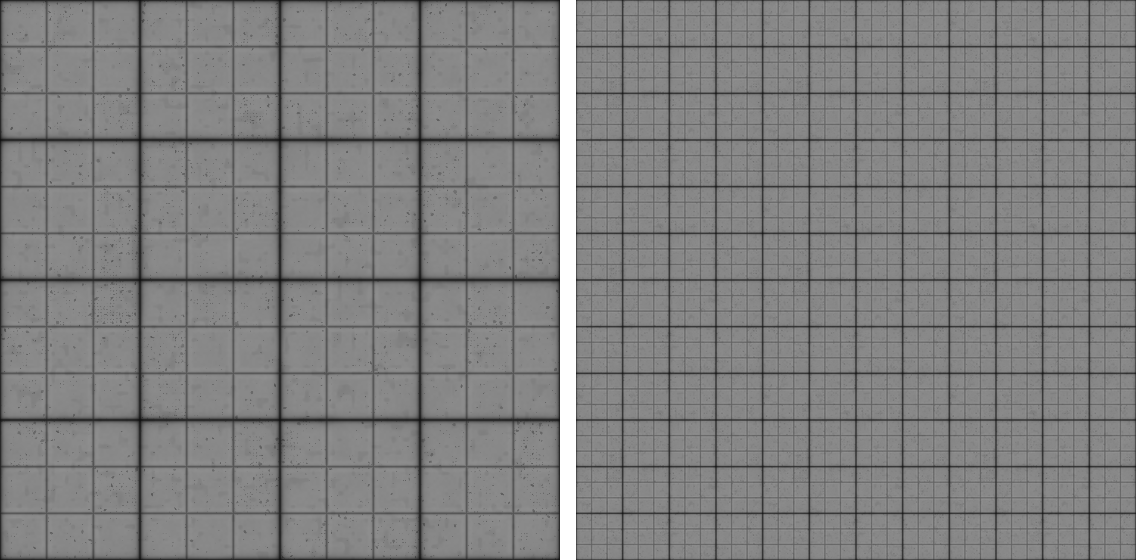
Left: one tile. Right: repeated 3 by 3.
A WebGL 1 fragment shader for this texture:

```glsl
precision highp float;
// Seamless grey concrete panels, each scored into small tiles, with dark seams and pitted wear.

uniform vec2 u_resolution;

#define PANELS 4.0
#define TILES 12.0
#define SEAM_REACH 0.0042
#define SEAM_DEPTH 0.69
#define JOINT_WIDTH 0.0021
#define JOINT_DEPTH 0.36
#define RIM_OFFSET 0.0075
#define RIM_LIGHT 0.025
#define PIT_DEPTH 0.33
#define MOTTLE 0.055
#define CONCRETE vec3(0.535)

// Sine-free hash: two random values per cell
vec2 hash2(vec2 p) {
  vec3 q = fract(vec3(p.xyx) * vec3(0.1031, 0.1030, 0.0973));
  q += dot(q, q.yzx + 33.33);
  return fract((q.xx + q.yz) * q.zy);
}

// Value noise that wraps after a whole number of cells
float wrapNoise(vec2 uv, float cells, float seed) {
  vec2 p = uv * cells;
  vec2 i = floor(p);
  vec2 f = fract(p);
  f = f * f * (3.0 - 2.0 * f);
  vec2 a = mod(i, cells) + seed;
  vec2 b = mod(i + 1.0, cells) + seed;
  float low = mix(hash2(a).x, hash2(vec2(b.x, a.y)).x, f.x);
  float high = mix(hash2(vec2(a.x, b.y)).x, hash2(b).x, f.x);
  return mix(low, high, f.y);
}

// Distance on each axis to the nearest line of a grid, in canvas units
vec2 gridDistance(vec2 uv, float cells) {
  return abs(fract(uv * cells + 0.5) - 0.5) / cells;
}

// Share of cells that hold a pit: differs per tile, clustered within it
float pitDensity(vec2 uv) {
  float worn = hash2(mod(floor(uv * TILES), TILES) + 71.0).x;
  float cluster = smoothstep(0.3, 0.8, wrapNoise(uv, 48.0, 13.0));
  return (0.07 + 0.5 * pow(worn, 4.0)) * (0.25 + 1.5 * cluster);
}

// Ragged, stretched pits, one at most in each cell
float pits(vec2 uv, float cells, float seed, float pixel) {
  vec2 cell = floor(uv * cells);
  vec2 id = mod(cell, cells) + seed;
  vec2 place = hash2(id);
  vec2 kind = hash2(id + 211.0);
  vec2 form = hash2(id + 419.0);
  vec2 p = fract(uv * cells) - mix(vec2(0.34), vec2(0.66), place);
  float angle = 6.2832 * form.x;
  float c = cos(angle);
  float s = sin(angle);
  p = mat2(c, -s, s, c) * p;
  p.y *= 1.0 + form.y;
  float radius = mix(0.16, 0.33, kind.y * kind.y);
  float edge = length(p) + 0.16 * wrapNoise(uv, cells * 5.0, seed) - radius;
  float soft = 0.6 * pixel * cells;
  float present = step(kind.x, pitDensity((cell + 0.5) / cells));
  return present * (1.0 - smoothstep(-soft, soft, edge)) * mix(0.55, 1.0, form.y);
}

void main() {
  vec2 uv = gl_FragCoord.xy / u_resolution;
  float pixel = 1.0 / min(u_resolution.x, u_resolution.y);

  // Cloudy surface and faint smudges
  float cloud = wrapNoise(uv, 36.0, 5.0) - 0.5;
  float grain = wrapNoise(uv, 192.0, 29.0) - 0.5;
  float smudge = smoothstep(0.68, 0.95, wrapNoise(uv, 84.0, 47.0));
  float tone = 1.0 + MOTTLE * (0.5 * cloud + 0.4 * grain - smudge);

  // Large and small pits
  float wear = max(pits(uv, 72.0, 101.0, pixel), pits(uv, 180.0, 307.0, pixel));
  tone *= 1.0 - PIT_DEPTH * wear;

  // Narrow tile joints with a pale inner rim
  vec2 joint = gridDistance(uv, TILES);
  float jointNear = min(joint.x, joint.y);
  float groove = jointNear / JOINT_WIDTH;
  float rim = (jointNear - RIM_OFFSET) / (0.4 * RIM_OFFSET);
  tone *= 1.0 - JOINT_DEPTH * exp(-groove * groove);
  tone *= 1.0 + RIM_LIGHT * exp(-rim * rim);

  // Deep panel seams with soft, uneven grime
  float reach = SEAM_REACH * mix(0.85, 1.15, wrapNoise(uv, 24.0, 59.0));
  vec2 seam = 1.0 - SEAM_DEPTH * exp(-gridDistance(uv, PANELS) / reach);
  tone *= seam.x * seam.y;

  gl_FragColor = vec4(CONCRETE * tone, 1.0);
}
```
